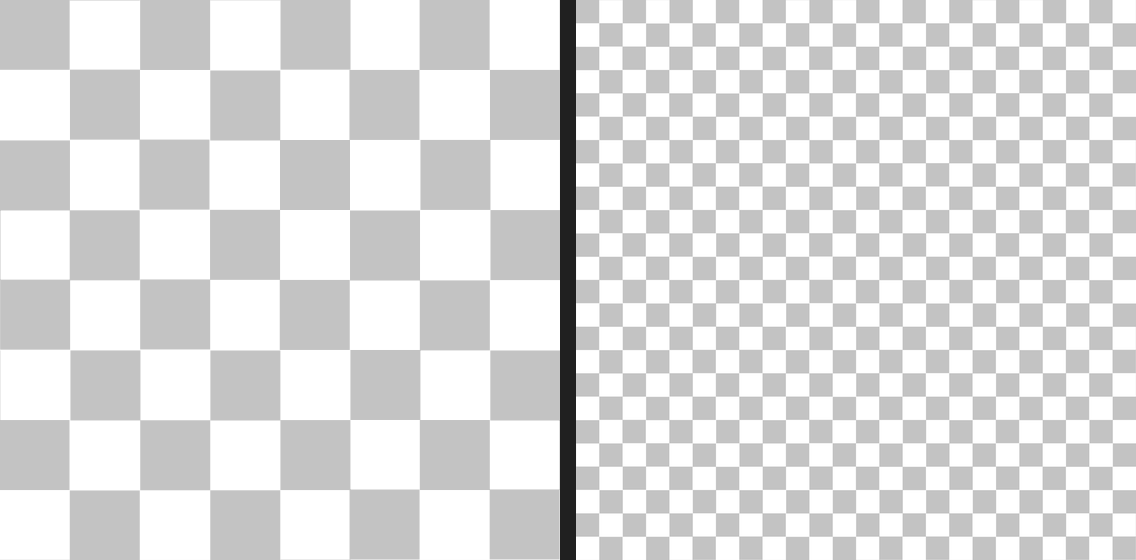
Left, the tile; right, the same tile 3 across and 3 down.
Give the GLSL for this pattern, as a WebGL 1 fragment shader.

```glsl
precision highp float;
// Checkerboard of eight by eight flat cells, light grey squares on white.
// Each grey square is a box with exact pixel coverage, nudged very slightly
// off the grid by a hash of its wrapped cell, so the board tiles.

uniform vec2 u_resolution;

const float CELLS = 8.0;
const float NUDGE = 0.008; // largest offset of a square, in cells
const vec3 WHITE = vec3(1.0);
const vec3 GREY = vec3(0.763);

vec2 hash2(vec2 cell) {
  vec2 k = vec2(dot(cell, vec2(12.7, 31.1)), dot(cell, vec2(26.9, 18.3)));
  return fract(sin(k) * 437.58);
}

// 1 for grey cells, 0 for white ones; the lower left cell is white
float checker(vec2 cell) {
  return mod(cell.x + cell.y, 2.0);
}

// Antialiased coverage of a unit square centred on the origin
float squareCoverage(vec2 p, vec2 pixel) {
  vec2 inside = clamp((0.5 - abs(p)) / pixel + 0.5, 0.0, 1.0);
  return inside.x * inside.y;
}

// Sum of the nudged grey squares around a point, in cell units
float board(vec2 p, vec2 pixel) {
  vec2 home = floor(p);
  float grey = 0.0;
  for (int j = -1; j <= 1; j++) {
    for (int i = -1; i <= 1; i++) {
      vec2 cell = home + vec2(float(i), float(j));
      vec2 wrapped = mod(cell, CELLS);
      vec2 offset = (hash2(wrapped) * 2.0 - 1.0) * NUDGE;
      grey += checker(wrapped) * squareCoverage(p - cell - 0.5 - offset, pixel);
    }
  }
  return min(grey, 1.0);
}

void main() {
  vec2 p = gl_FragCoord.xy / u_resolution * CELLS;
  vec2 pixel = CELLS / u_resolution;
  gl_FragColor = vec4(mix(WHITE, GREY, board(p, pixel)), 1.0);
}
```
